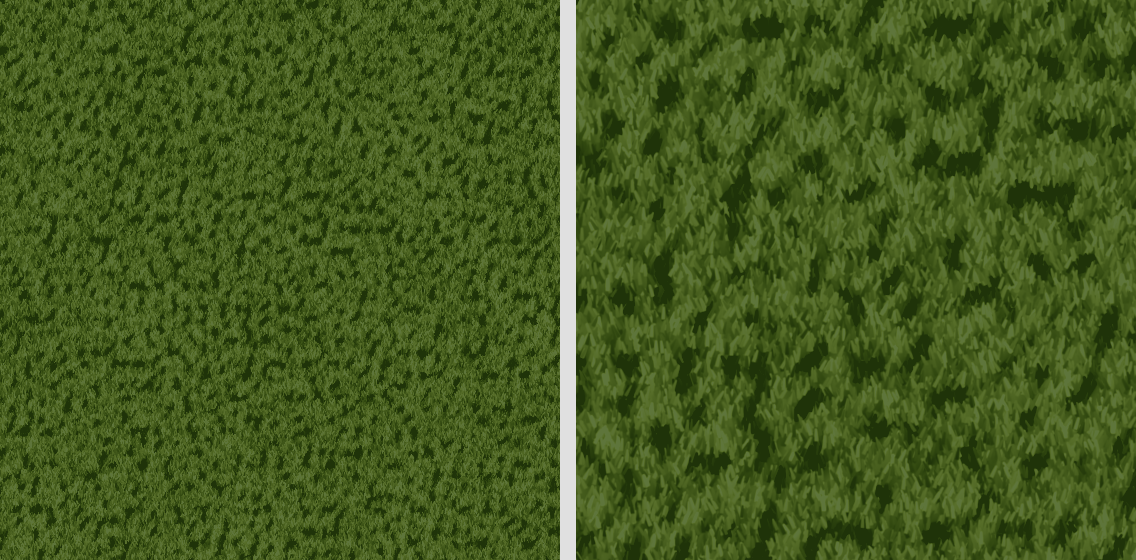
Left, the full canvas; right, a detail of the centre.
This texture is drawn by a three.js fragment shader. Its source:

```glsl
varying vec2 vUv;

const vec3 GAP_COLOR = vec3(0.12, 0.20, 0.035);
const vec3 DEEP_COLOR = vec3(0.19, 0.28, 0.06);
const vec3 MID_COLOR = vec3(0.27, 0.36, 0.11);
const vec3 LIGHT_COLOR = vec3(0.34, 0.43, 0.16);
const vec3 PALE_COLOR = vec3(0.37, 0.46, 0.23);

const int BLADE_LAYERS = 3;
const vec2 BLADE_GRID = vec2(260.0, 120.0);
const float BLADE_HALF_LENGTH = 0.0046;
const float BLADE_HALF_WIDTH = 0.0012;
const float BLADE_EDGE = 0.0008;
const float BLADE_LEAN = 0.6;
const float BLADE_CONTRAST = 0.95;
const float TIP_LIGHT = 0.14;

const vec2 TUFT_SCALE = vec2(66.0, 50.0);
const float TUFT_SLANT = 0.3;
const float TUFT_CONTRAST = 0.55;
const float GAP_DEPTH = 0.55;
const float PATCH_SCALE = 6.0;
const float PATCH_CONTRAST = 0.12;
const float BASE_SHADE = 0.56;
const float SOIL_SHADE = 0.2;

vec2 hash2(vec2 p) {
  vec3 q = fract(p.xyx * vec3(0.1031, 0.1030, 0.0973));
  q += dot(q, q.yzx + 33.33);
  return fract((q.xx + q.yz) * q.zy);
}

vec2 gradientAt(vec2 cell) {
  float angle = 6.28318 * hash2(cell).x;
  return vec2(cos(angle), sin(angle));
}

float gradientNoise(vec2 p) {
  vec2 cell = floor(p);
  vec2 f = fract(p);
  vec2 w = f * f * f * (f * (f * 6.0 - 15.0) + 10.0);
  vec2 e = vec2(1.0, 0.0);
  float low = mix(dot(gradientAt(cell), f),
                  dot(gradientAt(cell + e.xy), f - e.xy), w.x);
  float high = mix(dot(gradientAt(cell + e.yx), f - e.yx),
                   dot(gradientAt(cell + e.xx), f - e.xx), w.x);
  return mix(low, high, w.y);
}

// Clump brightness, with sparse dark hollows between the tufts
float tuftShade(vec2 p) {
  vec2 slanted = vec2(p.x - TUFT_SLANT * p.y, p.y);
  float tuft = gradientNoise(slanted * TUFT_SCALE + 17.0);
  float hollow = smoothstep(0.16, 0.42, -tuft);
  return BASE_SHADE + TUFT_CONTRAST * tuft - GAP_DEPTH * hollow;
}

// x: coverage, y: position along the blade from root (0) to tip (1)
vec2 bladeShape(vec2 offset, float lean) {
  vec2 axis = vec2(sin(lean), cos(lean));
  float along = dot(offset, axis);
  float across = abs(dot(offset, vec2(axis.y, -axis.x)));
  float t = clamp(along / BLADE_HALF_LENGTH * 0.5 + 0.5, 0.0, 1.0);
  float width = BLADE_HALF_WIDTH * (1.0 - 0.6 * t * t);
  float side = 1.0 - smoothstep(width - BLADE_EDGE, width + BLADE_EDGE, across);
  float ends = 1.0 - smoothstep(BLADE_HALF_LENGTH - 2.0 * BLADE_EDGE,
                                BLADE_HALF_LENGTH, abs(along));
  return vec2(side * ends, t);
}

vec3 grassColor(float shade) {
  float s = clamp(shade, 0.0, 1.0) * 4.0;
  vec3 color = mix(GAP_COLOR, DEEP_COLOR, clamp(s, 0.0, 1.0));
  color = mix(color, MID_COLOR, clamp(s - 1.0, 0.0, 1.0));
  color = mix(color, LIGHT_COLOR, clamp(s - 2.0, 0.0, 1.0));
  return mix(color, PALE_COLOR, clamp(s - 3.0, 0.0, 1.0));
}

void main() {
  float patchShade = PATCH_CONTRAST * gradientNoise(vUv * PATCH_SCALE);
  float shade = tuftShade(vUv) - SOIL_SHADE;

  // Overlapping blades, nearer rows painted over farther ones
  for (int layer = 0; layer < BLADE_LAYERS; layer++) {
    vec2 shift = float(layer) * vec2(0.37, 0.61);
    vec2 home = floor(vUv * BLADE_GRID + shift);
    for (int row = 1; row >= -1; row--) {
      for (int column = -1; column <= 1; column++) {
        vec2 cell = home + vec2(float(column), float(row));
        vec2 seed = cell + float(layer) * 311.0;
        vec2 center = (cell + hash2(seed + 5.0) - shift) / BLADE_GRID;
        vec2 variety = hash2(seed + 71.0) - 0.5;
        vec2 blade = bladeShape(vUv - center, 2.0 * BLADE_LEAN * variety.x);
        if (blade.x > 0.0) {
          float bladeShade = tuftShade(center) + BLADE_CONTRAST * variety.y
                           + TIP_LIGHT * (blade.y - 0.5);
          shade = mix(shade, bladeShade, blade.x);
        }
      }
    }
  }

  gl_FragColor = vec4(grassColor(shade + patchShade), 1.0);
}
```
